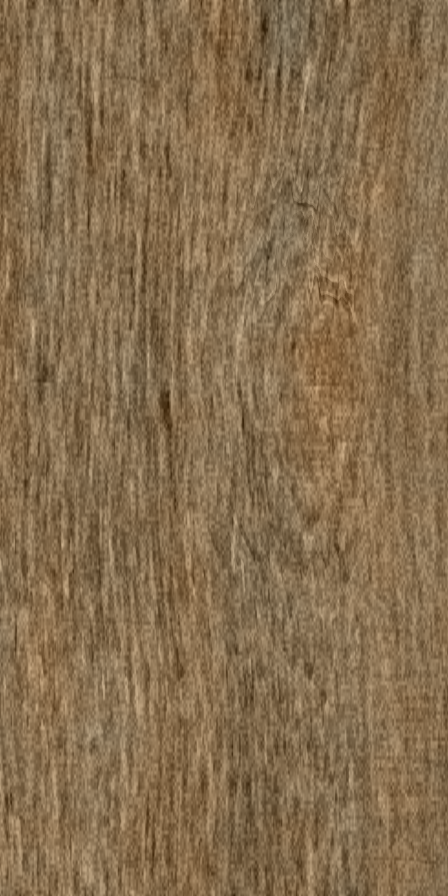
Write a WebGL 2 fragment shader that draws this texture.

```glsl
#version 300 es
precision highp float;
// Weathered brown wood board: upright grain bending around one long knot.
// Stretched value noise makes the fibres, an uneven oval field makes the rings,
// and soft patches, saw marks, pores and flecks are laid over them.

uniform vec2 u_resolution;
out vec4 fragColor;

const vec3 WOOD = vec3(0.522, 0.425, 0.302);
const vec3 LIGHT_STEP = vec3(1.0, 0.98, 0.93);
const vec3 WARM_STEP = vec3(0.022, -0.003, -0.021);
const vec2 KNOT = vec2(0.70, 1.24);

float hash(vec2 p) {
    vec3 q = fract(vec3(p.xyx) * 0.1031);
    q += dot(q, q.yzx + 33.33);
    return fract((q.x + q.y) * q.z);
}

// Value noise from -1 to 1
float noise(vec2 p) {
    vec2 cell = floor(p);
    vec2 f = fract(p);
    f = f * f * (3.0 - 2.0 * f);
    float low = mix(hash(cell), hash(cell + vec2(1.0, 0.0)), f.x);
    float high = mix(hash(cell + vec2(0.0, 1.0)), hash(cell + vec2(1.0)), f.x);
    return 2.0 * mix(low, high, f.y) - 1.0;
}

// Raised grain: lit on one flank, shaded on the other
float relief(vec2 p) {
    return noise(p) - noise(p + vec2(0.65, 0.0));
}

float grain(float across, float along, float frequency) {
    float coarse = relief(vec2(across * frequency, along * 5.0));
    float fine = noise(vec2(across * frequency * 2.1 + 31.0, along * 12.0 + 7.0));
    return 0.6 * coarse + 0.5 * fine;
}

// Narrow pale crests with a dark edge beside each
float crests(float across, float spacing, float wander) {
    float phase = 6.2832 * across / spacing + wander;
    float pale = smoothstep(0.35, 0.95, sin(phase));
    float dark = smoothstep(0.45, 0.95, sin(phase + 1.7));
    return pale - 0.7 * dark;
}

float patchMask(vec2 p, vec2 centre, vec2 size) {
    vec2 d = (p - centre) / size;
    return exp(-dot(d, d));
}

// Oval distance, long below the knot and short above it
float ringField(vec2 q) {
    q.y *= q.y > 0.0 ? 0.65 : 0.26;
    return length(q);
}

// Faint horizontal saw marks, broken along their length
float sawMarks(vec2 p, float count) {
    float sum = 0.0;
    for (float i = 0.0; i < count; i++) {
        float height = 2.0 * (i + hash(vec2(i, 5.0))) / count;
        float d = (p.y - height - 0.006 * noise(vec2(p.x * 25.0, i * 9.0))) / 0.004;
        float strength = smoothstep(-0.2, 0.8, noise(vec2(p.x * 14.0, i * 13.0 + 3.0)));
        sum += strength * (0.6 * exp(-(d + 1.6) * (d + 1.6)) - exp(-d * d));
    }
    return sum;
}

void main() {
    vec2 p = gl_FragCoord.xy / u_resolution.x;
    vec2 q = p - KNOT;

    // Straight grain bows to the left of the knot
    float bow = 0.07 * exp(-q.y * q.y * 4.0 - q.x * q.x * 8.0);
    float across = p.x + bow + 0.010 * noise(p * vec2(3.0, 2.5));
    float straight = grain(across, p.y, 66.0);

    // Rings are frayed into short upright splinters
    float splinter = noise(vec2(p.x * 85.0, p.y * 14.0));
    float ring = ringField(q + vec2(0.020 * noise(p * 7.0), 0.045 * splinter));
    float rings = 0.75 * grain(ring, p.x + p.y, 48.0);
    float outside = max(smoothstep(0.20, 0.33, ring), smoothstep(0.07, 0.13, q.x));
    float lines = mix(rings, straight, outside);
    float ringCrests = crests(ring, 0.031, 2.2 * noise(p * 5.0 + 60.0));
    ringCrests *= (1.0 - outside) * smoothstep(0.05, 0.11, ring) * (0.65 + 0.6 * splinter);

    // Long ridges on the left, broken at intervals
    float ridges = crests(across, 0.027, 5.0 * noise(vec2(across * 14.0, p.y * 2.2)));
    ridges *= smoothstep(-0.3, 0.6, noise(vec2(across * 40.0, p.y * 6.0 + 80.0)));
    ridges *= smoothstep(0.55, 0.30, p.x);

    // Fibres and small surface grain
    float fibre = noise(vec2(across * 135.0, p.y * 24.0));
    float grit = noise(p * vec2(245.0, 120.0));
    float streak = noise(vec2(across * 17.0, p.y * 1.6 + 4.0));
    float smoothBand = smoothstep(0.76, 0.84, p.x);
    float rough = mix(1.0, 0.65, smoothBand);
    float light = rough * (0.115 * lines + 0.075 * fibre + 0.075 * ringCrests + 0.055 * ridges);
    light += 0.090 * grit + 0.032 * streak;

    // Broad light and dark areas
    light += 0.022 * noise(p * vec2(4.5, 2.6) + 11.0) + 0.015 * smoothBand;
    light += 0.035 * patchMask(p, vec2(0.20, 0.45), vec2(0.12, 0.18));
    light += 0.040 * patchMask(p, vec2(0.62, 0.62), vec2(0.13, 0.20));
    light -= 0.065 * patchMask(p, vec2(0.57, 0.22), vec2(0.07, 0.28));
    light -= 0.050 * patchMask(p, vec2(0.60, 1.94), vec2(0.07, 0.12));
    light -= 0.045 * patchMask(p, vec2(0.00, 1.75), vec2(0.07, 0.45));
    light -= 0.055 * patchMask(p, vec2(1.00, 0.25), vec2(0.09, 0.30));

    // Cross hatching and saw marks
    float hatchArea = patchMask(p, vec2(0.72, 1.05), vec2(0.14, 0.32))
                    + patchMask(p, vec2(0.90, 0.35), vec2(0.18, 0.25));
    light += 0.045 * hatchArea * noise(p * vec2(14.0, 120.0));
    light += 0.035 * sawMarks(p, 7.0);

    // Dark pores and pale flecks
    float pores = smoothstep(0.55, 0.85, noise(vec2(across * 115.0 + 17.0, p.y * 18.0)));
    float flecks = smoothstep(0.50, 0.85, noise(vec2(across * 100.0 + 53.0, p.y * 19.0)));
    float fleckArea = 0.5 + 0.5 * noise(p * vec2(6.0, 4.0) + 40.0);
    light += rough * (0.14 * flecks * fleckArea - 0.10 * pores);

    // Orange heartwood against grey weathering
    float warm = 0.7 * noise(vec2(across * 9.0, p.y * 1.8) + 23.0) + 0.4 * noise(p * 14.0);
    warm += 0.9 * patchMask(p, vec2(0.74, 1.22), vec2(0.09, 0.25));
    warm += 0.8 * patchMask(p, vec2(0.49, 1.90), vec2(0.06, 0.30));
    warm -= 1.2 * patchMask(p, vec2(0.62, 1.95), vec2(0.08, 0.14));
    warm -= 0.9 * patchMask(p, vec2(0.64, 1.45), vec2(0.10, 0.10));
    fragColor = vec4(clamp(WOOD + light * LIGHT_STEP + warm * WARM_STEP, 0.0, 1.0), 1.0);
}
```
